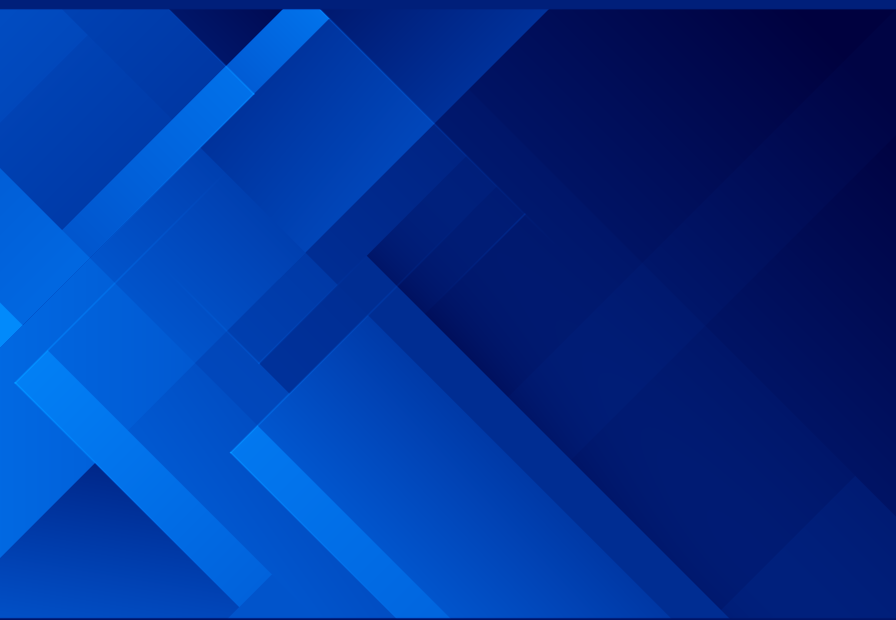
Give the GLSL for this background, as a Shadertoy shader.

```glsl
const float TOP_EDGE = 0.985;
const float BOTTOM_EDGE = 0.003;

// Smooth coverage of a rectangle given as (lowU, lowV, highU, highV)
float cover(vec2 q, vec4 rect, float soft) {
    vec2 inside = min(q - rect.xy, rect.zw - q);
    return smoothstep(-soft, soft, min(inside.x, inside.y));
}

// Paint a rectangle; fill = (tone at its low corner, slope along u, slope along v)
float paint(float tone, vec2 q, vec4 rect, vec3 fill, float soft) {
    float shade = fill.x + dot(fill.yz, q - rect.xy);
    return mix(tone, shade, cover(q, rect, soft));
}

// Thin highlight that fades from its start to its end
float glint(vec2 q, vec2 start, vec2 end, float soft) {
    vec2 along = end - start;
    float t = clamp(dot(q - start, along) / dot(along, along), 0.0, 1.0);
    float d = length(q - start - along * t);
    return (1.0 - t) * (1.0 - smoothstep(0.0, 0.002 + soft, d));
}

// Navy to azure ramp
vec3 blueRamp(float tone) {
    return vec3(0.03 * tone * tone, tone, 0.235 + 2.2 * tone - 1.5 * tone * tone);
}

// Dark right side with faint panels and the shadow beside the long edge
float darkField(vec2 q, float soft) {
    float tone = max(0.145 - 0.11 * q.y, 0.005);
    tone += 0.010 * cover(q, vec4(0.9, -1.0, 3.0, 0.612), soft);
    tone += 0.010 * cover(q, vec4(1.46, 0.17, 1.663, 2.0), soft);
    tone += 0.018 * cover(q, vec4(2.147, -1.0, 3.0, 0.612), soft);
    tone += 0.012 * cover(q, vec4(0.9, 0.1, 1.192, 0.501), soft);
    tone += 0.014 * cover(q, vec4(0.9, 0.1, 1.102, 0.501), soft);
    float fade = 1.0 - 0.5 * smoothstep(1.1, 2.1, q.x);
    return tone - 0.08 * fade * exp(-max(q.y - 0.179, 0.0) / 0.12);
}

// Panels below the central diagonal
float lowerPanels(float tone, vec2 q, float soft) {
    tone = paint(tone, q, vec4(0.95, -1.1, 3.0, 0.179), vec3(0.175, 0.0, 0.0), soft);
    tone = paint(tone, q, vec4(0.85, 0.0, 1.004, 0.501), vec3(0.185, 0.0, -0.09), soft);
    tone = paint(tone, q, vec4(0.85, -1.1, 1.15, 0.085), vec3(0.25, 0.0, -0.06), soft);
    tone = paint(tone, q, vec4(0.85, -1.1, 1.004, 0.085), vec3(0.33, 0.0, -0.09), soft);
    tone = paint(tone, q, vec4(0.85, -1.1, 1.15, -0.168), vec3(0.33, 0.0, -0.06), soft);
    tone = paint(tone, q, vec4(0.85, -1.1, 3.0, -0.271), vec3(0.46, -0.03, -0.18), soft);
    // Large front panel and its bright margin
    tone = paint(tone, q, vec4(1.102, -0.358, 3.0, 0.085), vec3(0.365, -0.01, -0.31), soft);
    tone = paint(tone, q, vec4(1.102, -0.358, 3.0, -0.271), vec3(0.47, -0.12, 0.0), soft);
    return tone;
}

// Panels between the bright band and the central diagonal
float middlePanels(float tone, vec2 q, float soft) {
    tone = paint(tone, q, vec4(0.5, 0.0, 0.9, 0.501), vec3(0.18, 0.22, 0.02), soft);
    tone = paint(tone, q, vec4(0.5, -1.1, 0.9, 0.085), vec3(0.52, 0.0, -0.23), soft);
    tone = paint(tone, q, vec4(0.5, -1.1, 0.9, -0.271), vec3(0.47, -0.1, -0.1), soft);
    tone = paint(tone, q, vec4(0.9, -1.1, 3.0, -0.593), vec3(0.327, 0.25, -0.35), soft);
    tone = paint(tone, q, vec4(1.365, -1.1, 3.0, -0.488), vec3(0.33, 0.0, 0.0), soft);
    return paint(tone, q, vec4(0.642, -0.593, 1.365, -0.488), vec3(0.50, -0.16, 0.0), soft);
}

// Upper left corner with the bright crossing band
float cornerPanels(float tone, vec2 q, float soft) {
    tone = paint(tone, q, vec4(-0.1, 0.2, 0.5, 0.7), vec3(0.10, 0.0, -0.25), soft);
    tone = paint(tone, q, vec4(-0.1, -1.1, 0.5, 0.258), vec3(0.28, -0.11, 0.0), soft);
    tone += 0.012 * cover(q, vec4(-0.1, -1.1, 0.48, 0.085), soft);
    tone += 0.020 * cover(q, vec4(-0.1, -1.1, 0.198, 0.085), soft);
    tone = paint(tone, q, vec4(0.471, -1.1, 0.561, 0.501), vec3(-0.143, 0.0, 0.37), soft);
    tone = paint(tone, q, vec4(0.471, -1.1, 0.561, 0.258), vec3(0.17, 0.0, 0.2), soft);
    tone = paint(tone, q, vec4(-0.1, -1.1, 0.561, -0.271), vec3(0.32, 0.13, 0.0), soft);
    return paint(tone, q, vec4(-0.1, -1.1, 0.561, -0.488), vec3(0.54, 0.0, 0.0), soft);
}

// Highlights running out from the panel corners
float edgeLight(vec2 q, float soft) {
    float light = glint(q, vec2(0.561, 0.258), vec2(0.25, 0.258), soft);
    light += glint(q, vec2(0.561, 0.258), vec2(0.561, -0.3), soft);
    light += glint(q, vec2(0.533, 0.501), vec2(1.3, 0.501), soft);
    light += 0.5 * glint(q, vec2(1.192, 0.501), vec2(1.192, 0.2), soft);
    light += glint(q, vec2(1.102, -0.358), vec2(1.102, 0.42), soft);
    light += glint(q, vec2(1.102, -0.358), vec2(1.7, -0.358), soft);
    light += glint(q, vec2(0.642, -0.593), vec2(0.642, 0.1), soft);
    light += glint(q, vec2(0.642, -0.593), vec2(1.365, -0.593), soft);
    light += 0.5 * glint(q, vec2(1.004, -0.168), vec2(0.7, -0.168), soft);
    return light + 0.5 * glint(q, vec2(1.004, -0.168), vec2(1.004, 0.2), soft);
}

void mainImage(out vec4 fragColor, in vec2 fragCoord) {
    vec2 p = fragCoord / iResolution.y;
    float pixel = 1.0 / iResolution.y;
    // Diagonal axes: u runs down-right, v runs up-right
    vec2 q = vec2(p.x + 1.0 - p.y, p.x - 1.0 + p.y);

    float tone = darkField(q, pixel);
    tone = lowerPanels(tone, q, pixel);
    tone = paint(tone, q, vec4(-0.1, 0.45, 0.9, 2.0), vec3(-0.065, 0.257, 0.0), pixel);
    tone = middlePanels(tone, q, pixel);
    tone = cornerPanels(tone, q, pixel);
    tone += 0.10 * edgeLight(q, pixel);

    // Flat border strips
    tone = mix(tone, 0.12, smoothstep(-pixel, pixel, p.y - TOP_EDGE));
    tone = mix(0.08, tone, smoothstep(-pixel, pixel, p.y - BOTTOM_EDGE));
    fragColor = vec4(clamp(blueRamp(max(tone, 0.0)), 0.0, 1.0), 1.0);
}
```
